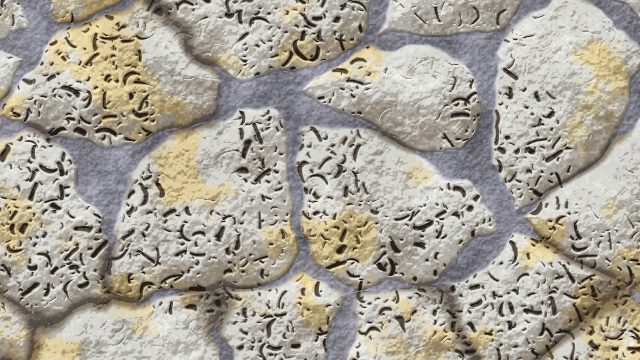
Reproduce this texture procedurally as a Shadertoy shader.

```glsl
// Weathered shore rock: rounded boulders bored by short curved pits, with
// grey-blue mud in the gaps. A height field of warped cells, noise and bent
// capsules is lit from the upper left, then its tone is mapped to stone colours.

const vec3 HOLE  = vec3(0.13, 0.11, 0.09);
const vec3 UMBER = vec3(0.34, 0.31, 0.29);
const vec3 TAN   = vec3(0.55, 0.51, 0.45);
const vec3 STONE = vec3(0.69, 0.68, 0.65);
const vec3 PALE  = vec3(0.84, 0.84, 0.82);
const vec3 MUD   = vec3(0.49, 0.49, 0.54);
const vec3 OCHRE = vec3(1.06, 0.95, 0.66);
const vec2 LIGHT = vec2(-0.42, 0.91);

struct Rock { float height; float pit; float crease; float mud; };

vec2 hash2(vec2 p) {
    vec3 q = fract(p.xyx * vec3(0.1031, 0.1030, 0.0973));
    q += dot(q, q.yzx + 33.33);
    return fract((q.xx + q.yz) * q.zy);
}

mat2 turn(float angle) {
    float c = cos(angle), s = sin(angle);
    return mat2(c, s, -s, c);
}

vec2 noise2(vec2 p) {
    vec2 i = floor(p), f = fract(p);
    f = f * f * f * (f * (f * 6.0 - 15.0) + 10.0);
    vec2 low = mix(hash2(i), hash2(i + vec2(1, 0)), f.x);
    vec2 high = mix(hash2(i + vec2(0, 1)), hash2(i + vec2(1, 1)), f.x);
    return mix(low, high, f.y);
}

float fbm(vec2 p, int octaves) {
    float sum = 0.0, weight = 0.5, total = 0.0;
    for (int i = 0; i < octaves; i++) {
        sum += weight * noise2(p).x;
        total += weight;
        weight *= 0.55;
        p = turn(0.65) * p * 2.07 + 17.3;
    }
    return sum / total;
}

// Gap between the two nearest cell centres: zero along boulder joints.
float boulderCrease(vec2 p) {
    vec2 id = floor(p);
    float nearest = 9.0, second = 9.0;
    for (int y = -1; y <= 1; y++)
    for (int x = -1; x <= 1; x++) {
        vec2 cell = id + vec2(x, y);
        float d = length(p - cell - 0.1 - 0.8 * hash2(cell + 41.0));
        second = min(second, max(nearest, d));
        nearest = min(nearest, d);
    }
    return second - nearest;
}

// Signed distance to scattered bent capsules, one possible per cell.
float pitDistance(vec2 p, float size, float halfLength, float radius, float share, float seed) {
    vec2 q = p / size, id = floor(q);
    float nearest = 1.0;
    for (int y = -1; y <= 1; y++)
    for (int x = -1; x <= 1; x++) {
        vec2 cell = id + vec2(x, y);
        vec2 place = hash2(cell + seed), form = hash2(cell + seed + 57.0);
        vec2 kind = hash2(cell + seed + 113.0);
        vec2 v = turn(6.2832 * form.x) * (q - cell - 0.5 - 0.7 * (place - 0.5));
        v.y += (kind.y - 0.5) * 2.4 * v.x * v.x;
        float reach = halfLength * mix(0.15, 1.0, form.y);
        float d = length(vec2(max(abs(v.x) - reach, 0.0), v.y));
        d -= radius * mix(0.55, 1.1, place.y);
        if (kind.x < share) nearest = min(nearest, d);
    }
    return nearest * size;
}

Rock surface(vec2 p) {
    Rock r;
    vec2 warped = p + 0.16 * (noise2(p * 3.1) - 0.5) + 0.035 * (noise2(p * 13.0) - 0.5);
    r.crease = boulderCrease(turn(-0.5) * warped * vec2(2.1, 2.5) + 7.0);

    float pool = 0.85 * (fbm(p * 2.3 + 31.0, 3) - 0.44) + 0.09 * (fbm(p * 22.0, 2) - 0.5);
    r.mud = smoothstep(-0.025, 0.025, pool - r.crease);

    vec2 bent = p + 0.016 * (noise2(p * 24.0) - 0.5);
    float slots = pitDistance(bent, 0.054, 0.46, 0.135, 0.78, 3.0);
    float holes = pitDistance(bent, 0.023, 0.28, 0.17, 0.45, 211.0);
    float bare = 1.0 - smoothstep(0.27, 0.43, noise2(p * 3.6 + 5.0).y);
    r.pit = min(slots, holes) + 0.008 * bare + 0.015 * r.mud;

    float grain = 0.006 * noise2(p * 72.0).x + 0.003 * noise2(p * 155.0).y;
    float stone = 0.10 * (1.0 - exp(-3.0 * r.crease)) + 0.035 * fbm(p * 15.0, 3);
    stone -= 0.013 * (1.0 - smoothstep(-0.006, 0.006, r.pit));
    r.height = mix(stone, 0.02, r.mud) + grain;
    return r;
}

vec3 stoneColour(float tone) {
    vec3 c = mix(HOLE, UMBER, smoothstep(0.12, 0.32, tone));
    c = mix(c, TAN, smoothstep(0.32, 0.50, tone));
    c = mix(c, STONE, smoothstep(0.50, 0.67, tone));
    c = mix(c, PALE, smoothstep(0.67, 0.82, tone));
    return c + 0.6 * max(tone - 0.86, 0.0);
}

void mainImage(out vec4 fragColor, in vec2 fragCoord) {
    vec2 p = fragCoord / iResolution.y;
    float stepSize = 0.002;
    Rock r = surface(p);
    vec2 slope = vec2(surface(p + vec2(stepSize, 0)).height,
                      surface(p + vec2(0, stepSize)).height) - r.height;
    float lit = -dot(slope / stepSize, LIGHT);
    lit /= 0.55 + abs(lit);

    // Stone tone: light, stains, joints and pits
    float stain = fbm(p * 9.0 + 3.0, 4) - 0.5;
    float speck = noise2(p * 130.0 + 9.0).x - 0.5;
    float tone = 0.75 + 0.24 * lit + 0.34 * stain + 0.12 * speck;
    tone *= mix(0.5, 1.0, smoothstep(0.0, 0.13, r.crease));
    float hollow = 1.0 - smoothstep(-0.0035, 0.002, r.pit);
    tone = mix(tone, 0.17 + 0.13 * lit, 0.92 * hollow);
    vec3 colour = stoneColour(tone);

    // Ochre growth on some lumps
    float growth = smoothstep(0.54, 0.72, fbm(p * 6.0 + 71.0, 4));
    colour *= mix(vec3(1), OCHRE, 0.75 * growth);

    // Wet mud between boulders
    vec3 mud = MUD * (1.0 + 0.28 * lit + 0.7 * stain + 0.2 * speck);
    colour = mix(colour, mud, 0.92 * r.mud);

    fragColor = vec4(clamp(colour, 0.0, 1.0), 1.0);
}
```
